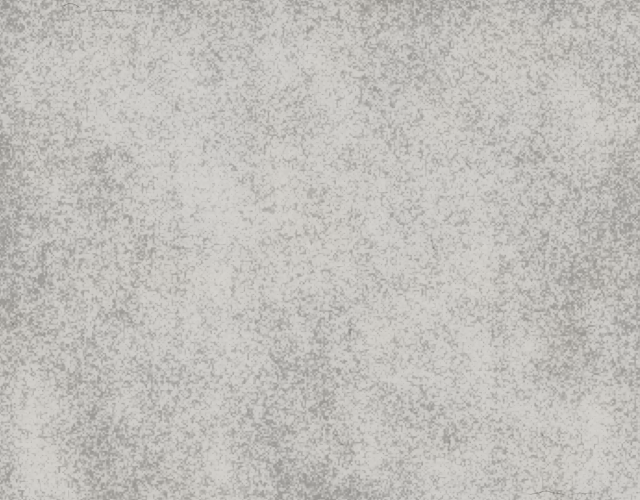
A Shadertoy shader for this texture:

```glsl
#define GRAIN_FREQ 270.0
#define GRAIN_DEPTH 0.18
#define STAIN_FREQ vec2(5.5, 2.6)
#define STAIN_CONTRAST 1.9
#define EDGE_GRIME 0.22
#define FLECK_GAIN 0.045
#define NICK_DEPTH 0.16
#define CRACK_DEPTH 0.16
#define BASE_TONE 0.795
#define WARM_TINT vec3(0.008, 0.0, -0.016)

vec2 hash2(vec2 p) {
    vec3 q = fract(p.xyx * vec3(0.1031, 0.1030, 0.0973));
    q += dot(q, q.yzx + 33.33);
    return fract((q.xx + q.yz) * q.zy);
}

float noise(vec2 p) {
    vec2 i = floor(p), f = fract(p);
    f = f * f * (3.0 - 2.0 * f);
    float low = mix(hash2(i).x, hash2(i + vec2(1, 0)).x, f.x);
    float high = mix(hash2(i + vec2(0, 1)).x, hash2(i + vec2(1, 1)).x, f.x);
    return mix(low, high, f.y);
}

float fbm(vec2 p) {
    float sum = 0.0, amp = 0.5;
    for (int i = 0; i < 5; i++) {
        sum += amp * noise(p);
        p = mat2(1.6, 0.6, -0.6, 1.9) * p + 17.3;
        amp *= 0.5;
    }
    return sum / 0.97;
}

// Irregular ellipses, at most one per grid cell; radii in canvas heights
float scatter(vec2 p, float freq, float chance, vec2 radii, float tilt, float seed) {
    vec2 cell = floor(p * freq);
    vec2 place = hash2(cell + seed), kind = hash2(cell + seed + 51.7);
    vec2 q = (fract(p * freq) - 0.3 - 0.4 * place) / freq;
    float angle = tilt * (kind.y - 0.3);
    q = mat2(cos(angle), sin(angle), -sin(angle), cos(angle)) * q;
    q += radii.x * 0.9 * (noise(p * 0.7 / radii.x) - 0.5);
    radii *= 0.5 + 0.7 * place.y;
    float d = (length(q / radii) - 1.0) * radii.x;
    float soft = 1.0 / iResolution.y;
    return step(kind.x, chance) * smoothstep(soft, -soft, d);
}

// Thin wandering horizontal crack between two x positions
float crack(vec2 p, float height, vec2 span) {
    float wander = 0.03 * (fbm(vec2(p.x * 22.0, height * 9.0)) - 0.5);
    float width = 0.0012 + 0.5 / iResolution.y;
    float line = smoothstep(width, 0.0, abs(p.y - height - wander));
    float ends = smoothstep(span.x, span.x + 0.04, p.x) * smoothstep(span.y, span.y - 0.04, p.x);
    return line * ends * smoothstep(0.2, 0.6, noise(p * 45.0));
}

void mainImage(out vec4 fragColor, in vec2 fragCoord) {
    vec2 p = fragCoord / iResolution.y;
    float aspect = iResolution.x / iResolution.y;

    // Weathering: tall stains, small blotches, faint runs and grimy edges
    float stain = 0.65 * fbm(p * STAIN_FREQ + 3.7) + 0.35 * fbm(p * 16.0 + 40.0);
    float runs = noise(vec2(p.x * 34.0, p.y * 2.2));
    float wear = 0.5 + STAIN_CONTRAST * (stain - 0.5) + 0.22 * (runs - 0.5);
    float edge = min(min(p.x, aspect - p.x) * 1.6, min(p.y, 1.0 - p.y));
    wear += EDGE_GRIME * smoothstep(0.1, 0.0, edge) * (2.0 * fbm(p * 7.0 + 9.0) - 0.3);
    wear = clamp(wear, 0.0, 1.2);

    // Sandy grain that deepens where the surface is worn
    float grain = 0.62 * noise(p * GRAIN_FREQ) + 0.38 * noise(p * GRAIN_FREQ * 0.47 + 71.0);
    float pits = smoothstep(0.28, 1.0, grain + 0.42 * (wear - 0.5));
    float dust = noise(p * GRAIN_FREQ * 0.8 + 133.0) - 0.5;
    float tone = BASE_TONE - GRAIN_DEPTH * pits - 0.035 * (wear - 0.5) + 0.03 * dust;

    // Pale aggregate flecks and a few larger scars
    float flecks = scatter(p, 17.0, 0.16, vec2(0.0045, 0.0065), 2.0, 5.0);
    flecks = max(flecks, 0.8 * scatter(p, 45.0, 0.16, vec2(0.002, 0.0027), 3.0, 23.0));
    flecks = max(flecks, 0.7 * scatter(p, 4.0, 0.2, vec2(0.006, 0.026), 3.0, 88.0));
    tone = mix(tone, max(tone, 0.765) + 0.5 * FLECK_GAIN, 0.75 * flecks);

    // Dark nicks, pinholes and hairline cracks
    float nicks = scatter(p, 5.0, 0.22, vec2(0.0022, 0.014), -1.0, 12.0);
    nicks = max(nicks, 0.7 * scatter(p, 13.0, 0.08, vec2(0.003, 0.0035), 2.0, 64.0));
    tone -= NICK_DEPTH * nicks * (0.4 + 0.6 * grain);
    float cracks = crack(p, 0.985, vec2(0.1, 0.27)) + crack(p, 0.015, vec2(1.02, 1.2));
    tone -= CRACK_DEPTH * cracks;

    // Warm grey with a slight drift in hue
    float warmth = 0.6 + 0.8 * fbm(p * 9.0 + 60.0);
    fragColor = vec4(clamp(tone + WARM_TINT * warmth, 0.0, 1.0), 1.0);
}
```
